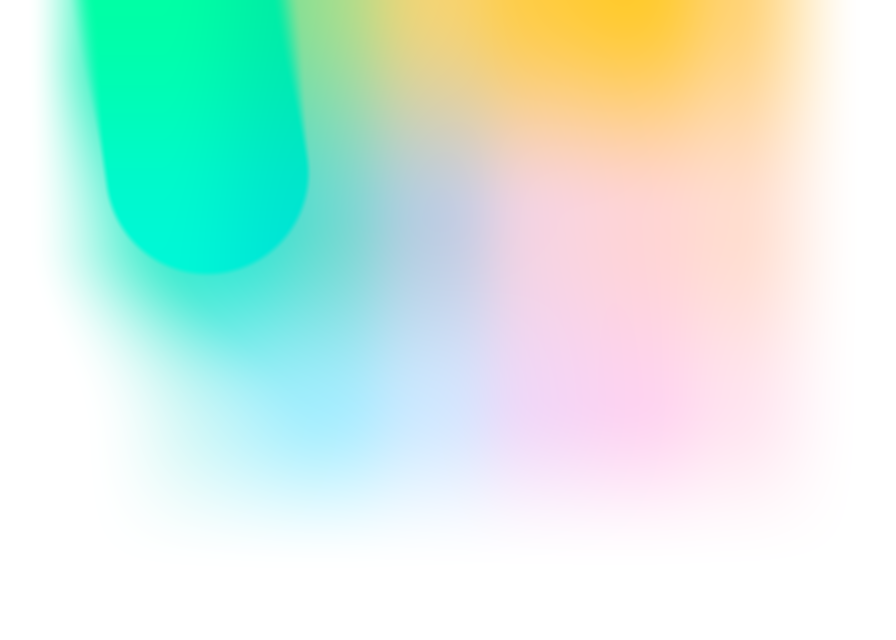
Reproduce this background procedurally as a WebGL 2 fragment shader.

```glsl
#version 300 es
precision highp float;

uniform vec2 u_resolution;
out vec4 outColor;

// One soft vertical strip of colour, weighted by its distance from centerX
vec4 strip(vec2 uv, float centerX, vec3 top, vec3 middle, vec3 low) {
  float d = (uv.x - centerX) / 0.075;
  float weight = exp(-d * d);
  vec3 color = mix(top, middle, smoothstep(-0.02, 0.35, uv.y));
  color = mix(color, low, smoothstep(0.34, 0.66, uv.y));
  return vec4(color, 1.0) * weight;
}

// Signed distance to a capsule between a and b
float capsule(vec2 p, vec2 a, vec2 b, float radius) {
  vec2 axis = b - a;
  float along = clamp(dot(p - a, axis) / dot(axis, axis), 0.0, 1.0);
  return length(p - a - axis * along) - radius;
}

// Blended strips, running from mint through blue to gold and pink
vec3 colorField(vec2 uv) {
  vec4 sum = strip(uv, 0.17, vec3(0.24, 0.96, 0.75), vec3(0.23, 0.93, 0.79), vec3(0.51, 0.92, 0.88));
  sum += strip(uv, 0.27, vec3(0.33, 0.89, 0.61), vec3(0.11, 0.91, 0.81), vec3(0.64, 0.94, 0.98));
  sum += strip(uv, 0.36, vec3(0.65, 0.87, 0.56), vec3(0.45, 0.85, 0.81), vec3(0.63, 0.93, 1.00));
  sum += strip(uv, 0.48, vec3(0.97, 0.83, 0.46), vec3(0.74, 0.80, 0.89), vec3(0.82, 0.91, 1.00));
  sum += strip(uv, 0.61, vec3(1.00, 0.80, 0.26), vec3(0.97, 0.83, 0.89), vec3(0.95, 0.84, 0.97));
  sum += strip(uv, 0.71, vec3(1.00, 0.79, 0.14), vec3(1.00, 0.83, 0.83), vec3(1.00, 0.82, 0.94));
  sum += strip(uv, 0.83, vec3(1.00, 0.83, 0.49), vec3(1.00, 0.87, 0.81), vec3(1.00, 0.90, 0.94));
  return sum.rgb / sum.a;
}

void main() {
  // uv.y runs downward from the top edge
  vec2 uv = gl_FragCoord.xy / u_resolution;
  uv.y = 1.0 - uv.y;
  vec2 p = vec2(uv.x * 1.4, uv.y);

  // Fade to white at the sides and below
  float lower = smoothstep(0.38, 0.68, uv.y);
  float leftStart = mix(0.03, 0.09, lower);
  float leftEnd = mix(0.12, 0.20, smoothstep(0.08, 0.42, uv.y)) + 0.16 * lower;
  float presence = smoothstep(leftStart, leftEnd, uv.x);
  presence *= 1.0 - smoothstep(0.82, 0.965, uv.x);
  presence *= 1.0 - smoothstep(0.62, 0.90, uv.y);
  vec3 color = mix(vec3(1.0), colorField(uv), presence);

  // Leaning green lobe, softer near the top
  float lobe = capsule(p, vec2(0.26, -0.2), vec2(0.324, 0.27), 0.158);
  float softness = mix(0.022, 0.006, smoothstep(0.0, 0.25, uv.y));
  vec3 green = mix(vec3(0.0, 1.0, 0.64), vec3(0.0, 0.97, 0.84), smoothstep(-0.05, 0.43, uv.y));
  green.g -= 0.075 * smoothstep(0.18, 0.34, uv.x);
  color = mix(color, green, 1.0 - smoothstep(-softness, softness, lobe));

  outColor = vec4(color, 1.0);
}
```
